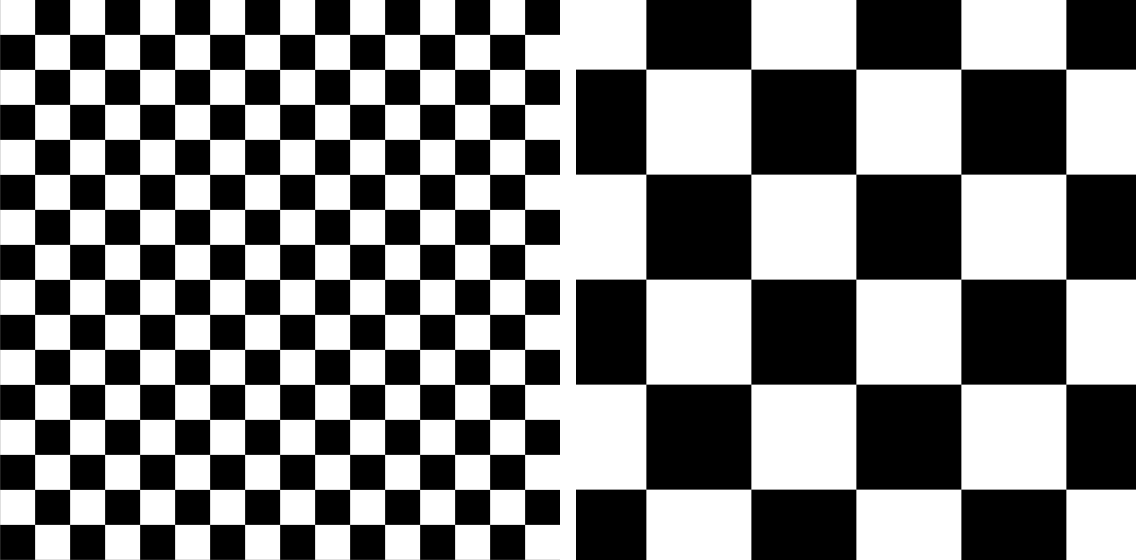
Left, the full canvas; right, a detail of the centre.
Write a WebGL 1 fragment shader that draws this pattern.

```glsl
precision highp float;
// Black and white checkerboard of 16 by 16 squares, dark at the lower left.

#define SQUARES 16.0              // squares per side; even, so the board tiles
#define EDGE_SHIFT 0.000225       // offset of the grid, in canvas widths
#define DARK vec3(0.0)
#define LIGHT vec3(1.0)

uniform vec2 u_resolution;

// Square wave of period 2 per axis, from -1 to 1, averaged over one pixel.
vec2 smoothStripes(vec2 p, vec2 pixel) {
  vec2 edgeDistance = 0.5 - abs(mod(p + 0.5, 2.0) - 1.0);
  return clamp(2.0 * edgeDistance / pixel, -1.0, 1.0);
}

void main() {
  vec2 uv = gl_FragCoord.xy / u_resolution;
  vec2 pixel = SQUARES / u_resolution;

  // The product of the two stripe directions makes the checks.
  vec2 stripes = smoothStripes((uv - EDGE_SHIFT) * SQUARES, pixel);
  float lightness = 0.5 - 0.5 * stripes.x * stripes.y;

  gl_FragColor = vec4(mix(DARK, LIGHT, lightness), 1.0);
}
```
